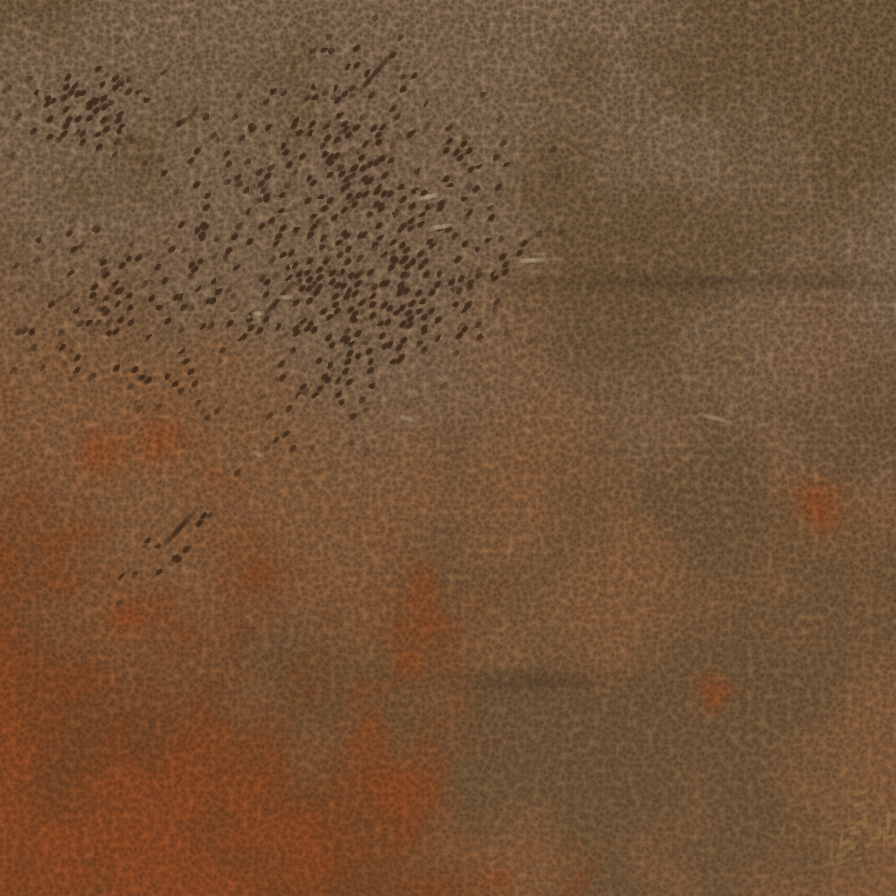
This texture is drawn by a WebGL 2 fragment shader. Its source:

```glsl
#version 300 es
precision highp float;
// Weathered rusty plate: grey-tan above, rust below, with grain, pits and scratches.

uniform vec2 u_resolution;
out vec4 fragColor;

const vec3 TAN = vec3(0.465, 0.375, 0.285);
const vec3 BROWN = vec3(0.49, 0.342, 0.222);
const vec3 OLIVE = vec3(0.405, 0.315, 0.21);
const vec3 RUST = vec3(0.445, 0.262, 0.14);
const vec3 EMBER = vec3(0.54, 0.275, 0.13);
const vec3 PIT = vec3(0.19, 0.12, 0.07);
const vec3 CHALK = vec3(0.70, 0.64, 0.52);
const vec3 OCHRE = vec3(0.60, 0.46, 0.27);

vec2 hash2(vec2 p) {
  vec3 q = fract(p.xyx * vec3(0.1031, 0.1030, 0.0973));
  q += dot(q, q.yzx + 33.33);
  return fract((q.xx + q.yz) * q.zy);
}

mat2 rotation(float angle) {
  float c = cos(angle), s = sin(angle);
  return mat2(c, s, -s, c);
}

// Cellular noise: x = distance to the nearest seed, y = random value of that seed.
vec2 cellular(vec2 p) {
  vec2 cell = floor(p), f = fract(p), nearest = vec2(9.0, 0.0);
  for (int y = -1; y <= 1; y++) {
    for (int x = -1; x <= 1; x++) {
      vec2 offset = vec2(x, y);
      vec2 seed = hash2(cell + offset + 200.0);
      float d = length(offset + seed - f);
      if (d < nearest.x) nearest = vec2(d, fract(seed.x * 7.3 + seed.y * 3.1));
    }
  }
  return nearest;
}

// Layered, folded sines for broad stains, roughly -1 to 1.
float stains(vec2 p, int layers) {
  float sum = 0.0, amplitude = 0.5;
  for (int i = 0; i < layers; i++) {
    p = rotation(0.9) * p * 1.65 + 1.7;
    sum += amplitude * sin(p.x + 1.4 * sin(p.y));
    amplitude *= 0.68;
  }
  return sum;
}

float cloud(vec2 p, vec2 center, vec2 radius) {
  vec2 d = (p - center) / radius;
  return exp(-dot(d, d));
}

// Tapered stroke around a center.
float scratch(vec2 p, vec2 center, float angle, float halfLength, float width) {
  vec2 q = (p - center) * rotation(angle);
  float along = clamp(1.0 - abs(q.x) / halfLength, 0.0, 1.0);
  return sqrt(along) * (1.0 - smoothstep(0.3 * width, width, abs(q.y)));
}

// Short flecks whose share of the surface grows with density.
float flecks(vec2 p, float angle, vec2 scale, float density) {
  vec2 c = cellular(p * rotation(angle) * scale);
  return smoothstep(0.0, 0.2, density - c.y) * (1.0 - smoothstep(0.25, 0.6, c.x));
}

vec3 baseColor(vec2 uv) {
  float broad = stains(uv * 3.0 + 4.0, 5);
  float fine = stains(uv * 11.0 + 9.0, 5);
  float height = uv.y + 0.10 * broad + 0.05 * fine + 0.05 * (uv.x - 0.5);
  vec3 color = mix(BROWN, TAN, smoothstep(0.48, 0.78, height));
  float shade = stains(uv.yx * 4.0 + 17.0, 6) + 0.5 * (uv.x - 0.4);
  color = mix(color, OLIVE, 0.85 * smoothstep(-0.1, 0.8, shade));
  float rust = 0.62 - 0.9 * uv.y - 0.72 * uv.x + 0.13 * broad + 0.08 * fine;
  color = mix(color, RUST, smoothstep(0.02, 0.36, rust));
  return mix(color, EMBER, 0.75 * smoothstep(0.15, 0.6, rust + 0.2 * fine));
}

void main() {
  vec2 uv = gl_FragCoord.xy / u_resolution;
  vec3 color = baseColor(uv);

  // Soft ember spots, kept to the lower half.
  for (int i = 0; i < 9; i++) {
    vec2 h = hash2(vec2(i, 5.0));
    vec2 wobble = 0.006 * vec2(stains(uv * 40.0, 3), stains(uv.yx * 40.0, 3));
    float spot = cloud(uv + wobble, vec2(h.x, 0.52 * h.y), vec2(0.014 + 0.014 * h.y));
    color = mix(color, EMBER, 0.7 * spot);
  }

  // Grain and a faint woven ripple.
  float grain = 0.34 * (cellular(uv * 135.0).x - 0.45) + 0.24 * (cellular(uv * 215.0 + 31.0).x - 0.45);
  float weave = sin(uv.x * 390.0 + 2.0 * sin(uv.y * 9.0)) + sin(uv.y * 430.0 + 2.0 * sin(uv.x * 7.0));
  color *= 1.0 + grain * mix(0.75, 1.15, uv.y) + 0.011 * weave;

  // Level smudges.
  float smudge = cloud(uv, vec2(0.82, 0.685), vec2(0.25, 0.010)) + cloud(uv, vec2(0.6, 0.24), vec2(0.10, 0.012));
  color *= 1.0 - 0.14 * smudge;

  // Dark pits gathered in clusters.
  float density = 0.55 * cloud(uv, vec2(0.41, 0.73), vec2(0.13, 0.16))
    + 0.55 * cloud(uv, vec2(0.11, 0.885), vec2(0.06, 0.05))
    + 0.35 * cloud(uv, vec2(0.15, 0.63), vec2(0.08, 0.06))
    + 0.40 * cloud(rotation(-0.75) * (uv - vec2(0.20, 0.40)), vec2(0.0), vec2(0.08, 0.02))
    + 0.16 * cloud(uv, vec2(0.25, 0.75), vec2(0.40, 0.25));
  density *= 1.0 + 0.5 * stains(uv * 16.0, 4);
  color = mix(color, PIT, 0.75 * flecks(uv, 0.8, vec2(85.0, 140.0), density));

  // Dark diagonal gouges, then a few pale nicks.
  for (int i = 0; i < 3; i++) {
    vec2 center = vec2(0.42, 0.92) - float(i) * vec2(0.11, 0.255);
    color = mix(color, PIT, 0.7 * scratch(uv, center, 0.85, 0.03, 0.004));
  }
  for (int i = 0; i < 8; i++) {
    vec2 h = hash2(vec2(i, 23.0));
    vec2 center = vec2(0.28 + 0.65 * h.x, 0.40 + 0.45 * h.y);
    float nick = scratch(uv, center, 0.9 * (h.y - 0.6), 0.008 + 0.016 * h.x, 0.0035);
    color = mix(color, CHALK, nick * (0.3 + 0.6 * h.y));
  }

  // Ochre scuffs in the lower right corner.
  float scuffed = 0.5 * cloud(uv, vec2(0.965, 0.07), vec2(0.045, 0.05));
  float scuffs = flecks(uv, 0.3, vec2(70.0, 170.0), scuffed) + flecks(uv, 1.5, vec2(35.0, 190.0), 0.6 * scuffed);
  color = mix(color, OCHRE, 0.6 * min(scuffs, 1.0));

  fragColor = vec4(clamp(color, 0.0, 1.0), 1.0);
}
```
